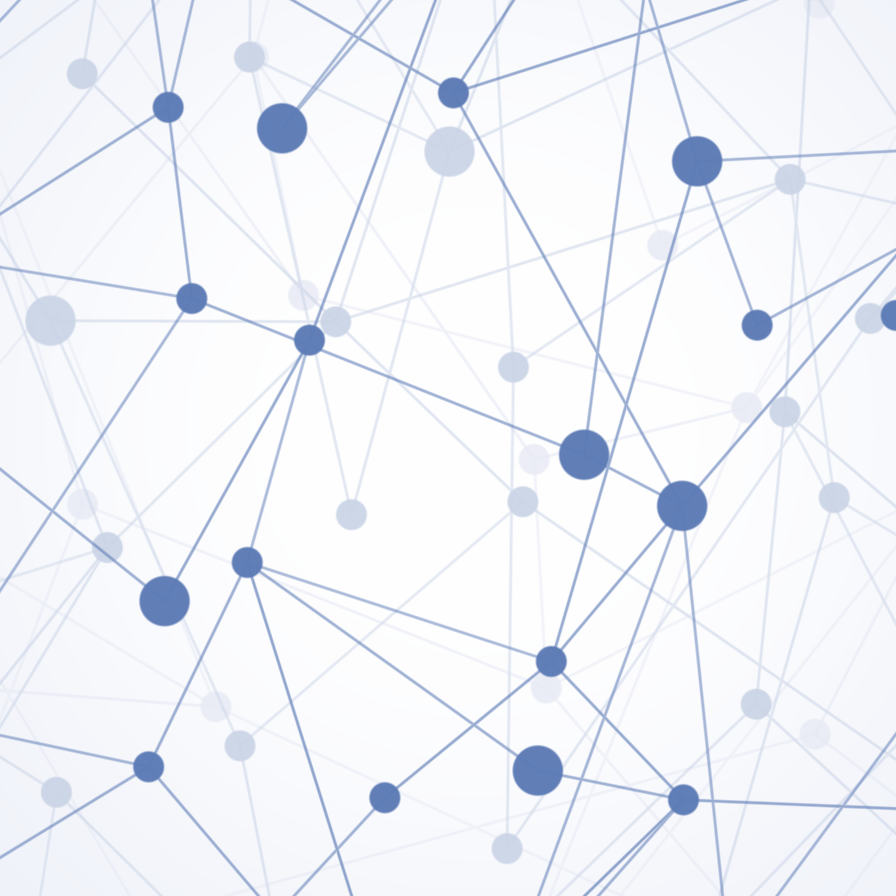
Write a Shadertoy shader that draws this background.

```glsl
// Pale backdrop with three depths of blue nodes joined by long thin links.

float hash(vec2 p) {
    return fract(sin(dot(p, vec2(127.1, 311.7))) * 43758.5453);
}

// Jittered grid point, in cell units
vec2 nodePosition(vec2 cell, float seed) {
    vec2 key = cell + seed;
    return cell + 0.05 + 0.9 * vec2(hash(key), hash(key + 37.3));
}

float segmentDistance(vec2 p, vec2 a, vec2 b) {
    vec2 pa = p - a, ba = b - a;
    return length(pa - ba * clamp(dot(pa, ba) / dot(ba, ba), 0.0, 1.0));
}

float linkCoverage(float d) {
    return 1.0 - smoothstep(0.0004, 0.0028, d);
}

// Draws one depth of the network over the base colour
vec3 drawNetwork(vec3 base, vec2 uv, float density, float seed,
                 vec3 ink, float linkOpacity, float nodeOpacity) {
    vec2 p = uv * density;
    float links = 0.0, nodes = 0.0;

    for (int y = -1; y <= 4; y++) {
        for (int x = -1; x <= 4; x++) {
            vec2 cell = vec2(x, y);
            vec2 key = cell + seed;
            vec2 a = nodePosition(cell, seed);

            // One link runs sideways, the other upwards
            vec2 side = vec2(1.0 + step(0.65, hash(key + 5.1)),
                             floor(hash(key + 9.7) * 4.0) - 1.0);
            vec2 rise = vec2(floor(hash(key + 13.9) * 3.0) - 1.0,
                             1.0 + step(0.5, hash(key + 17.3)));
            float dSide = segmentDistance(p, a, nodePosition(cell + side, seed));
            float dRise = segmentDistance(p, a, nodePosition(cell + rise, seed));
            float strength = 0.75 + 0.25 * hash(key + 21.1);
            links = max(links, strength * linkCoverage(dSide / density));
            links = max(links, strength * linkCoverage(dRise / density));

            // Mostly small discs, with a few large ones
            float radius = mix(0.0172, 0.028, step(0.74, hash(key + 29.7)));
            float d = length(p - a) / density - radius;
            nodes = max(nodes, 1.0 - smoothstep(-0.0016, 0.0016, d));
        }
    }
    base = mix(base, ink, links * linkOpacity);
    return mix(base, ink, nodes * nodeOpacity);
}

void mainImage(out vec4 fragColor, in vec2 fragCoord) {
    vec2 uv = fragCoord / iResolution.y;

    // White centre fading to a cool tint in the corners
    float r = length(fragCoord / iResolution.xy - vec2(0.53, 0.52));
    vec3 color = mix(vec3(0.995, 0.995, 0.998), vec3(0.935, 0.947, 0.975),
                     smoothstep(0.2, 0.82, r));

    // Far, middle and near depths
    color = drawNetwork(color, uv, 3.1, 71.0, vec3(0.90, 0.91, 0.955), 0.6, 0.75);
    color = drawNetwork(color, uv, 4.2, 23.0, vec3(0.79, 0.83, 0.90), 0.6, 0.92);
    color = drawNetwork(color, uv, 4.2, 47.0, vec3(0.36, 0.48, 0.71), 0.68, 0.97);

    fragColor = vec4(color, 1.0);
}
```
